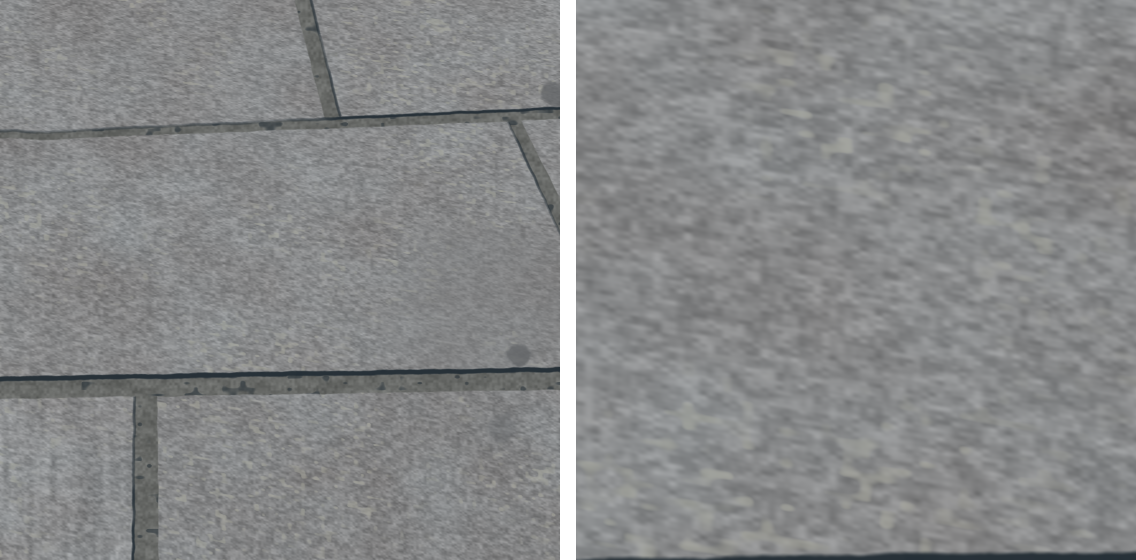
Left, the full canvas; right, a detail of the centre.
This texture is drawn by a Shadertoy shader. Its source:

```glsl
const vec3 STONE = vec3(0.528, 0.530, 0.533);
const vec3 FLECK = vec3(0.66, 0.66, 0.62);
const vec3 MORTAR = vec3(0.405, 0.412, 0.402);
const vec3 GAP = vec3(0.14, 0.18, 0.21);
const vec3 STAIN = vec3(0.37, 0.38, 0.39);

float hash(vec2 cell) {
    vec3 q = fract(cell.xyx * 0.1031);
    q += dot(q, q.yzx + 33.33);
    return fract((q.x + q.y) * q.z);
}

float noise(vec2 p) {
    vec2 cell = floor(p), f = fract(p);
    f = f * f * (3.0 - 2.0 * f);
    float low = mix(hash(cell), hash(cell + vec2(1, 0)), f.x);
    float high = mix(hash(cell + vec2(0, 1)), hash(cell + vec2(1, 1)), f.x);
    return mix(low, high, f.y);
}

float fbm(vec2 p) {
    float sum = 0.0, weight = 0.533;
    for (int i = 0; i < 4; i++) {
        sum += weight * noise(p);
        p = p * 2.03 + 17.3;
        weight *= 0.5;
    }
    return sum;
}

// Soft stripe centred on a zero offset
float band(float offset, float halfWidth, float soft) {
    return 1.0 - smoothstep(halfWidth - soft, halfWidth + soft, abs(offset));
}

// Irregular round blot
float blot(vec2 p, vec2 centre, vec2 radius) {
    float d = length((p - centre) / radius) + 0.7 * (fbm(p * 45.0) - 0.5);
    return 1.0 - smoothstep(0.75, 1.15, d);
}

vec3 slabColor(vec2 p, float slabId, float grooves) {
    // Grain shrinks with distance and leans slightly
    vec2 g = vec2(p.x, p.y + 0.3 * p.y * p.y + 0.2 * p.x);
    float mottle = fbm(p * vec2(9.0, 12.0) + slabId * 7.0);
    float tone = 0.12 * (noise(g * vec2(105.0, 170.0)) - 0.5);
    tone += 0.085 * (noise(g * vec2(220.0, 310.0) + 40.0) - 0.5);
    tone += 0.09 * (mottle - 0.5);
    tone += 0.02 * (hash(vec2(slabId, 4.0)) - 0.5);

    // Sawn vertical grooves
    float groove = noise(vec2(p.x * 95.0, p.y * 7.0)) - 0.5;
    tone += grooves * 0.09 * groove;

    // Pale mineral flecks gathered in patches
    float fleck = smoothstep(0.66, 0.95, noise(g * vec2(85.0, 125.0) + 91.0));
    fleck *= smoothstep(0.38, 0.65, fbm(p * 8.0 + 5.0));
    vec3 color = mix(STONE + tone, FLECK, 0.6 * fleck);
    return color + vec3(-0.008, 0.003, 0.008) * (mottle - 0.4) * 2.0;
}

vec3 mortarColor(vec2 p) {
    float grit = 0.13 * (fbm(p * vec2(45.0, 70.0)) - 0.5);
    grit += 0.08 * (noise(p * 210.0) - 0.5);
    float pit = smoothstep(0.76, 0.92, noise(p * vec2(60.0, 95.0) + 8.0));
    return mix(MORTAR + grit, GAP, 0.55 * pit);
}

void mainImage(out vec4 fragColor, in vec2 fragCoord) {
    vec2 p = fragCoord / iResolution.xy;
    float soft = max(0.0018, 0.75 / iResolution.y);
    float wobble = 0.004 * (fbm(p * 38.0) - 0.5);

    // Offsets from the two sloping course joints
    float kink = 0.006 * (1.0 - smoothstep(0.0, 0.08, p.x));
    float farOffset = p.y - (0.754 + 0.043 * p.x + kink) + wobble;
    float nearOffset = p.y - (0.307 + 0.0165 * p.x) + wobble;
    float farHalf = 0.0065 + 0.0035 * p.x;
    float nearHalf = 0.0195;

    // Each course has one upright joint, leaning with perspective
    bool farRow = farOffset > 0.0;
    bool nearRow = nearOffset < 0.0;
    float uprightX = 0.921 + 0.48 * (0.78 - p.y);
    float uprightHalf = 0.012 + 0.016 * (0.78 - p.y);
    float row = 1.0;
    if (farRow) {
        uprightX = 0.540 + 0.255 * (1.0 - p.y);
        uprightHalf = 0.0145;
        row = 2.0;
    } else if (nearRow) {
        uprightX = 0.2605;
        uprightHalf = 0.0205 + 0.008 * (0.29 - p.y);
        row = 0.0;
    }
    float uprightOffset = p.x - uprightX + wobble;
    float slabId = row * 2.0 + step(0.0, uprightOffset);

    // Stone surface with damp marks
    float leftSide = 1.0 - smoothstep(0.05, 0.5, p.x);
    float grooves = nearRow && uprightOffset < 0.0 ? 1.0 : 0.4 * leftSide;
    vec3 color = slabColor(p, slabId, grooves);
    float damp = blot(p, vec2(0.87, 0.46), vec2(0.19, 0.15));
    color = mix(color, vec3(0.485, 0.49, 0.495), 0.35 * damp);
    float stain = blot(p, vec2(0.925, 0.365), vec2(0.024, 0.019));
    stain = max(stain, blot(p, vec2(0.995, 0.832), vec2(0.030, 0.022)));
    stain = max(stain, 0.6 * blot(p, vec2(0.90, 0.235), vec2(0.025, 0.028)));
    color = mix(color, STAIN, 0.7 * stain);

    // Mortar joints
    float mortar = band(uprightOffset, uprightHalf, soft);
    mortar = max(mortar, band(farOffset, farHalf, soft));
    mortar = max(mortar, band(nearOffset, nearHalf, soft));
    color = mix(color, mortarColor(p), mortar);

    // Shadowed gaps along the slab edges
    float wear = 0.6 + 0.4 * smoothstep(0.3, 0.6, noise(p * 26.0));
    float farGap = band(farOffset - farHalf, 0.0026, soft);
    farGap *= mix(0.45 * wear, 0.95, smoothstep(0.53, 0.62, p.x));
    float nearGap = 0.95 * band(nearOffset - nearHalf + 0.003, 0.0042, soft);
    float edgeSide = farRow ? 1.0 : -1.0;
    float uprightGap = band(uprightOffset - edgeSide * uprightHalf, 0.0024, soft);
    uprightGap *= wear * (nearRow ? 0.9 : 0.65);
    uprightGap *= 1.0 - max(band(farOffset, farHalf, soft), band(nearOffset, nearHalf, soft));
    float gap = max(uprightGap, max(farGap, nearGap));
    fragColor = vec4(mix(color, GAP, gap), 1.0);
}
```
